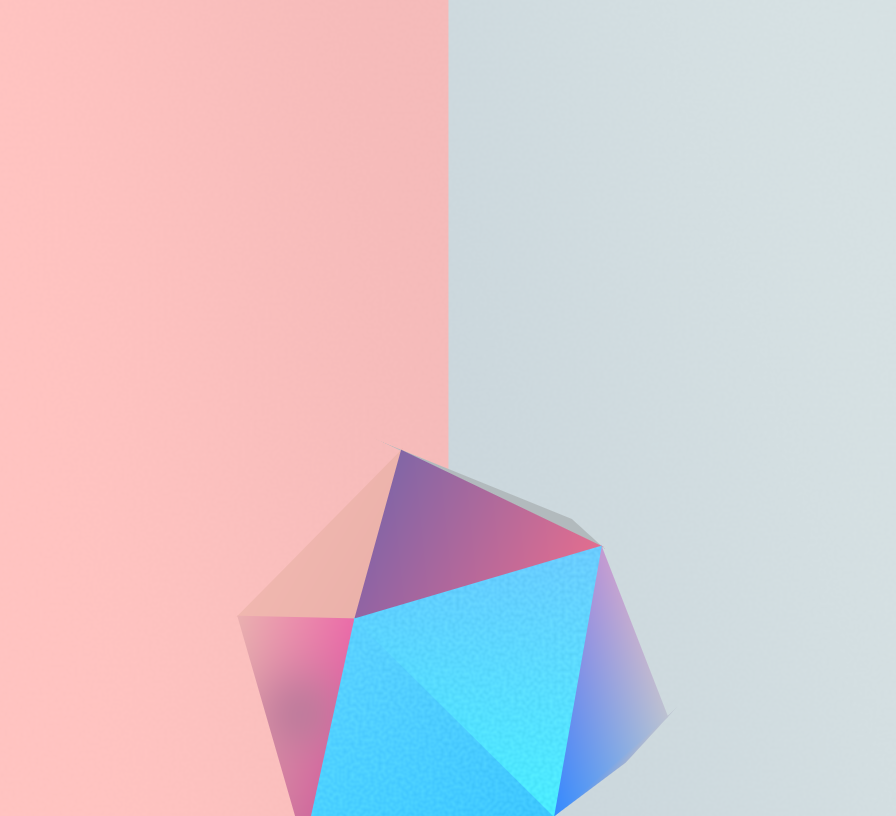
Reproduce this background procedurally as a WebGL 1 fragment shader.

```glsl
precision highp float;
// A faceted crystal rising in front of a wall split into pink and pale grey halves.

uniform vec2 u_resolution;

// Layout, in canvas widths from the lower left
const float SEAM_X = 0.5005;
const vec2 APEX        = vec2(0.448, 0.408);
const vec2 LEFT        = vec2(0.2655, 0.223);
const vec2 HUB         = vec2(0.396, 0.220);
const vec2 RIGHT       = vec2(0.671, 0.301);
const vec2 FAR_RIGHT   = vec2(0.745, 0.111);
const vec2 BASE_RIGHT  = vec2(0.618, 0.000);
const vec2 BASE_LEFT   = vec2(0.340, -0.035);
const vec2 BACK_RIDGE  = vec2(0.638, 0.331);
const vec2 UNDER_RIDGE = vec2(0.698, 0.060);
const vec2 DUSK_CENTER = vec2(0.335, 0.115);

// Wall colours
const vec3 PINK_LIGHT = vec3(1.00, 0.765, 0.755);
const vec3 PINK_SHADE = vec3(0.962, 0.732, 0.728);
const vec3 GREY_LIGHT = vec3(0.84, 0.882, 0.890);
const vec3 GREY_SHADE = vec3(0.785, 0.833, 0.858);

// Crystal colours
const vec3 PEACH      = vec3(0.93, 0.705, 0.675);
const vec3 VIOLET     = vec3(0.51, 0.40, 0.65);
const vec3 PLUM       = vec3(0.57, 0.39, 0.64);
const vec3 ROSE       = vec3(0.89, 0.43, 0.56);
const vec3 MAGENTA    = vec3(0.92, 0.42, 0.66);
const vec3 BLUSH      = vec3(0.92, 0.69, 0.69);
const vec3 ORCHID     = vec3(0.80, 0.42, 0.61);
const vec3 DUSK       = vec3(0.71, 0.48, 0.60);
const vec3 LILAC      = vec3(0.77, 0.60, 0.82);
const vec3 MIST       = vec3(0.74, 0.76, 0.82);
const vec3 BLUE       = vec3(0.20, 0.54, 1.00);
const vec3 SKY        = vec3(0.36, 0.82, 1.00);
const vec3 AQUA       = vec3(0.29, 0.93, 1.00);
const vec3 AZURE      = vec3(0.24, 0.78, 1.00);
const vec3 BACK_GREY  = vec3(0.70, 0.73, 0.74);
const vec3 UNDER_GREY = vec3(0.62, 0.69, 0.83);

const float GRAIN_SCALE = 230.0;
const float GRAIN_CYAN  = 0.045;
const float GRAIN_WALL  = 0.006;

vec2 hashGradient(vec2 cell) {
  float angle = 6.2832 * fract(sin(dot(cell, vec2(127.1, 311.7))) * 43758.5);
  return vec2(cos(angle), sin(angle));
}

float gradientNoise(vec2 p) {
  vec2 i = floor(p), f = fract(p);
  vec2 w = f * f * f * (f * (f * 6.0 - 15.0) + 10.0);
  vec2 e = vec2(1.0, 0.0);
  float a = dot(hashGradient(i), f);
  float b = dot(hashGradient(i + e), f - e);
  float c = dot(hashGradient(i + e.yx), f - e.yx);
  float d = dot(hashGradient(i + 1.0), f - 1.0);
  return mix(mix(a, b, w.x), mix(c, d, w.x), w.y);
}

float cross2(vec2 a, vec2 b) {
  return a.x * b.y - a.y * b.x;
}

// Barycentric weights in xyz, antialiased coverage in w.
// Coverage reaches half a pixel outward so that neighbours leave no gap.
vec4 facet(vec2 p, vec2 a, vec2 b, vec2 c) {
  float area = cross2(b - a, c - a);
  vec3 bary = vec3(cross2(b - p, c - p), cross2(c - p, a - p), cross2(a - p, b - p)) / area;
  vec3 dist = bary * abs(area) / vec3(length(c - b), length(a - c), length(b - a));
  float inside = min(dist.x, min(dist.y, dist.z));
  bary = max(bary, 0.0);
  bary /= bary.x + bary.y + bary.z;
  return vec4(bary, clamp(inside * u_resolution.x + 1.0, 0.0, 1.0));
}

vec3 blend(vec4 f, vec3 a, vec3 b, vec3 c) {
  return a * f.x + b * f.y + c * f.z;
}

vec3 wall(vec2 p) {
  vec3 pink = mix(PINK_LIGHT, PINK_SHADE, smoothstep(0.0, 0.55, p.x + 0.15 * (p.y - 0.45)));
  float light = smoothstep(-0.1, 0.75, (p.x - SEAM_X) + 0.3 * p.y);
  vec3 grey = mix(GREY_SHADE, GREY_LIGHT, light);
  float side = clamp((p.x - SEAM_X) * u_resolution.x + 0.5, 0.0, 1.0);
  return mix(pink, grey, side);
}

void main() {
  vec2 p = gl_FragCoord.xy / u_resolution.x;
  float grain = gradientNoise(p * GRAIN_SCALE);
  vec3 color = wall(p) + GRAIN_WALL * grain;

  // Facets seen at the back and underneath
  vec4 f = facet(p, APEX, BACK_RIDGE, RIGHT);
  color = mix(color, BACK_GREY, f.w);
  f = facet(p, FAR_RIGHT, UNDER_RIDGE, BASE_RIGHT);
  color = mix(color, blend(f, MIST, UNDER_GREY, BLUE), f.w);

  // Side facets
  f = facet(p, APEX, LEFT, HUB);
  color = mix(color, blend(f, PEACH, PEACH + 0.012, PEACH - 0.01), f.w);
  f = facet(p, LEFT, HUB, BASE_LEFT);
  float dusk = 0.7 * exp(-dot(p - DUSK_CENTER, p - DUSK_CENTER) / 0.0022);
  color = mix(color, mix(blend(f, BLUSH, MAGENTA, ORCHID), DUSK, dusk), f.w);
  f = facet(p, RIGHT, FAR_RIGHT, BASE_RIGHT);
  color = mix(color, blend(f, LILAC, MIST, BLUE), f.w);

  // Front facets
  f = facet(p, APEX, HUB, RIGHT);
  color = mix(color, blend(f, VIOLET, PLUM, ROSE), f.w);
  f = facet(p, HUB, BASE_RIGHT, BASE_LEFT);
  color = mix(color, blend(f, SKY, AZURE, AZURE + 0.04) + GRAIN_CYAN * grain, f.w);
  f = facet(p, HUB, RIGHT, BASE_RIGHT);
  color = mix(color, blend(f, SKY, SKY + vec3(0.06, -0.02, 0.0), AQUA) + GRAIN_CYAN * grain, f.w);

  gl_FragColor = vec4(color, 1.0);
}
```
